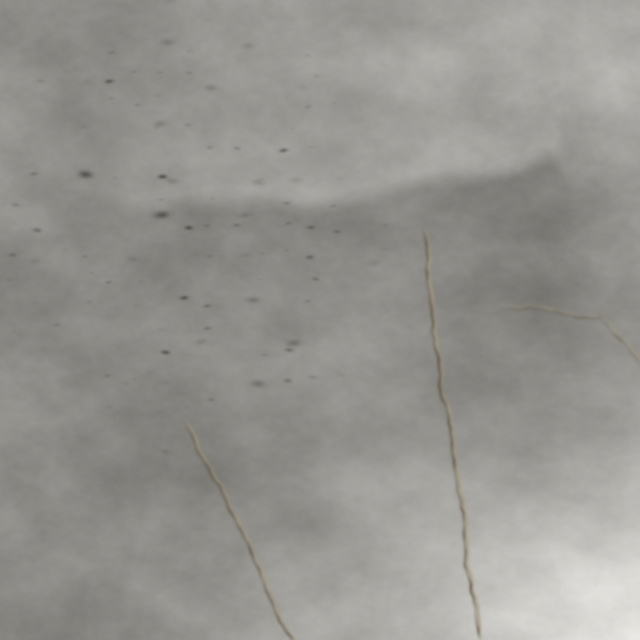
Give the GLSL for this texture, as a WebGL 2 fragment shader.

```glsl
#version 300 es
precision highp float;

uniform vec2 u_resolution;
out vec4 fragColor;

// Tones
const float UPPER_TONE = 0.615;
const float LOWER_TONE = 0.535;
const float GLOW_GAIN = 0.25;
const vec3 WARM_TINT = vec3(0.006, 0.0, -0.018);
const vec3 CRACK_DARK = vec3(0.40, 0.36, 0.28);
const vec3 CRACK_TAN = vec3(0.66, 0.61, 0.50);

// Surface variation
const float CLOUD_GAIN = 0.12;
const float MOTTLE_GAIN = 0.075;
const float GRAIN_GAIN = 0.026;
const float RIDGE_SHADE = 0.055;
const float PIT_CELLS = 15.0;
const float PIT_CHANCE = 0.38;
const float CRACK_WIDTH = 0.0034;

vec2 hash2(vec2 p) {
    vec3 q = fract(p.xyx * vec3(0.1031, 0.1030, 0.0973));
    q += dot(q, q.yzx + 33.33);
    return fract((q.xx + q.yz) * q.zy);
}

float gradientAt(vec2 cell, vec2 offset) {
    float angle = 6.2832 * hash2(cell).x;
    return dot(vec2(cos(angle), sin(angle)), offset);
}

float gradientNoise(vec2 p) {
    vec2 i = floor(p), f = p - i;
    vec2 w = f * f * f * (f * (f * 6.0 - 15.0) + 10.0);
    vec2 e = vec2(1.0, 0.0);
    return mix(mix(gradientAt(i, f), gradientAt(i + e, f - e), w.x),
               mix(gradientAt(i + e.yx, f - e.yx), gradientAt(i + 1.0, f - 1.0), w.x), w.y);
}

float fbm(vec2 p) {
    float sum = 0.0, gain = 0.6;
    for (int i = 0; i < 4; i++) {
        sum += gain * gradientNoise(p);
        p = mat2(1.6, 1.2, -1.2, 1.6) * p + 17.3;
        gain *= 0.5;
    }
    return sum;
}

// Broad light and shade, split by a soft trowel ridge
float surfaceTone(vec2 p) {
    float ridge = 0.672 + 0.17 * pow(max(p.x - 0.28, 0.0), 1.45) + 0.02 * gradientNoise(p * 9.0);
    float reach = smoothstep(0.06, 0.2, p.x) * (1.0 - smoothstep(0.87, 0.91, p.x));
    float d = p.y - ridge;
    float above = smoothstep(-1.0, 1.0, d / mix(0.11, 0.022, reach));
    float upper = UPPER_TONE + 0.045 * (p.x - 0.4)
                - 0.055 * exp(-9.0 * dot(p - vec2(0.08, 0.9), p - vec2(0.08, 0.9)));
    float lower = LOWER_TONE + 0.045 * smoothstep(0.85, 1.0, p.x)
                + 0.055 * smoothstep(0.34, 0.05, p.y) * smoothstep(0.1, 0.45, p.x);
    float tone = mix(lower, upper, above);
    float streak = 0.7 + 0.9 * gradientNoise(p * vec2(7.0, 12.0) + 4.0);
    tone -= RIDGE_SHADE * reach * streak * (1.0 - above) * exp(min(d, 0.0) * 19.0);
    tone += 0.03 * reach * above * exp(-max(d, 0.0) * 22.0);
    float glowDistance = length((p - vec2(1.05, 0.0)) * vec2(1.0, 1.6));
    return tone + GLOW_GAIN * smoothstep(0.8, 0.0, glowDistance);
}

// Scattered flattened pits, gathered in the left and centre
float pitShade(vec2 p, float pixel) {
    float shade = 0.0;
    for (int layer = 0; layer < 2; layer++) {
        float seed = 31.0 * float(layer) + 7.0;
        vec2 q = p * PIT_CELLS * (1.0 + 0.7 * float(layer)) + 0.37 * seed;
        vec2 cell = floor(q), pick = hash2(cell + seed), place = hash2(cell + seed + 50.0);
        vec2 d = q - cell - mix(vec2(0.3), vec2(0.7), place);
        d.y += 0.25 * d.x * (place.x - 0.5);
        float size = mix(0.06, 0.12, pick.y) + pixel * 4.0;
        float body = exp(-dot(d * vec2(0.75, 1.45), d * vec2(0.75, 1.45)) / (size * size));
        shade += step(pick.x, PIT_CHANCE) * body * mix(0.03, 0.24, pow(pick.y, 3.0));
    }
    vec2 spread = (p - vec2(0.29, 0.65)) * vec2(1.0, 0.85);
    return shade * smoothstep(0.36, 0.16, length(spread));
}

// Blends a broken, two-toned hairline from a to b
vec3 addCrack(vec3 color, vec2 p, vec2 a, vec2 b, float strength, float pixel) {
    vec2 axis = b - a;
    float span = length(axis);
    vec2 dir = axis / span;
    float along = dot(p - a, dir);
    float side = dot(p - a, vec2(-dir.y, dir.x));
    side += 0.010 * gradientNoise(vec2(along * 13.0, a.x * 40.0))
          + 0.003 * gradientNoise(vec2(along * 60.0, a.y * 40.0));
    float width = max(CRACK_WIDTH, pixel * 1.2);
    float ends = smoothstep(-0.01, 0.025, along) * (1.0 - smoothstep(span - 0.02, span + 0.01, along));
    float broken = gradientNoise(vec2(along * 42.0, a.x * 90.0));
    float core = exp(-pow(side / width, 2.0)) * clamp(0.65 + 0.8 * broken, 0.0, 1.0);
    float rim = exp(-pow((side - width * 1.2) / width, 2.0)) * clamp(0.5 - 0.9 * broken, 0.0, 1.0);
    color = mix(color, CRACK_TAN, rim * ends * strength);
    return mix(color, CRACK_DARK, core * ends * strength);
}

void main() {
    vec2 p = gl_FragCoord.xy / u_resolution;
    float pixel = 1.0 / min(u_resolution.x, u_resolution.y);

    // Clouded cement with fine soft grain
    float tone = surfaceTone(p + 0.03 * vec2(gradientNoise(p * 5.0), gradientNoise(p * 5.0 + 9.0)));
    tone += CLOUD_GAIN * fbm(p * vec2(3.2, 4.2) + 2.7);
    tone += MOTTLE_GAIN * fbm(p * vec2(10.0, 14.0) + 21.0);
    tone += GRAIN_GAIN * fbm(p * vec2(52.0, 66.0) + 5.0);
    tone -= pitShade(p, pixel);
    vec3 color = tone + WARM_TINT;

    // Long cracks and faint side scratches
    color = addCrack(color, p, vec2(0.659, 0.64), vec2(0.745, 0.0), 0.72, pixel);
    color = addCrack(color, p, vec2(0.288, 0.34), vec2(0.458, -0.01), 0.66, pixel);
    color = addCrack(color, p, vec2(0.785, 0.52), vec2(0.945, 0.503), 0.34, pixel);
    color = addCrack(color, p, vec2(0.94, 0.51), vec2(1.0, 0.42), 0.36, pixel);
    fragColor = vec4(clamp(color, 0.0, 1.0), 1.0);
}
```
